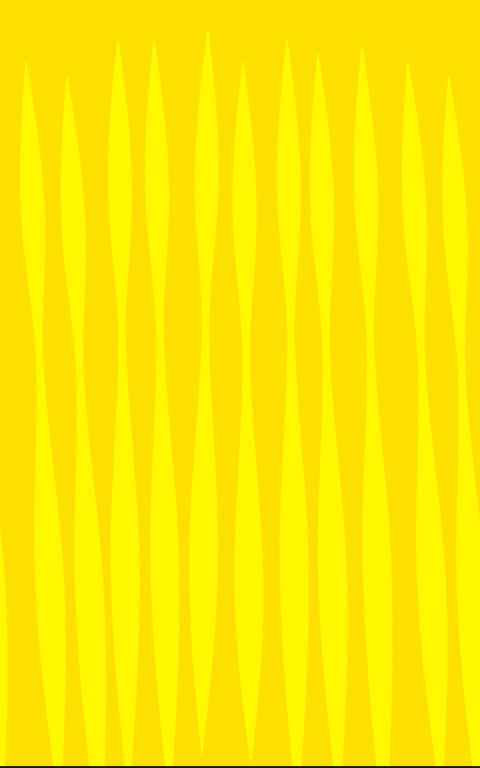
Reproduce this pattern procedurally as a Shadertoy shader.

```glsl
// Leaning yellow strands, each swelling twice around a thin waist, on a golden ground.

const int STRANDS = 11;

// Per strand: sideways jitter, tip depth, lean, length (canvas is 100 x 160 units)
const vec4 STRAND[STRANDS] = vec4[STRANDS](
    vec4(0.42, 12.9, 0.0455, 155.0), vec4(0.13, 16.0, 0.0436, 161.5),
    vec4(1.92, 8.3, 0.0138, 157.3), vec4(0.58, 8.3, 0.0207, 159.0),
    vec4(3.0, 6.5, -0.0083, 150.6), vec4(1.46, 12.9, 0.0114, 145.8),
    vec4(1.79, 8.3, 0.0138, 161.0), vec4(-0.58, 11.3, 0.0281, 157.0),
    vec4(-0.25, 9.8, 0.0292, 166.0), vec4(0.5, 12.9, 0.0455, 154.0),
    vec4(0.2, 16.0, 0.0436, 157.0));

// Half width of a strand at a depth below its tip
float halfWidth(float depth, float len) {
    if (depth < 0.0 || depth > len) return -1.0;
    if (depth < 31.0) return 0.15 + 2.35 * sin(1.5708 * depth / 31.0);
    if (depth < 109.0) {
        float waist = mix(2.5, 0.77, smoothstep(31.0, 62.0, depth));
        return mix(waist, 3.0, smoothstep(60.0, 109.0, depth));
    }
    return 0.15 + 2.85 * cos(1.5708 * (depth - 109.0) / (len - 109.0));
}

void mainImage(out vec4 fragColor, in vec2 fragCoord) {
    vec2 uv = fragCoord / iResolution.xy;
    vec2 p = vec2(uv.x, 1.0 - uv.y) * vec2(100.0, 160.0);
    vec2 pixel = vec2(100.0, 160.0) / iResolution.xy;

    // Strands wrap around the left and right edges
    float cover = 0.0;
    for (int i = 0; i < STRANDS; i++) {
        vec4 s = STRAND[i];
        float depth = p.y - s.y;
        float axis = 5.0 + 8.83 * float(i) + s.x + s.z * depth;
        float offset = mod(p.x - axis + 50.0, 100.0) - 50.0;
        float inside = halfWidth(depth, s.w) - abs(offset);
        cover = max(cover, clamp(inside / pixel.x + 0.5, 0.0, 1.0));
    }
    vec3 color = mix(vec3(0.992, 0.875, 0.0), vec3(1.0, 0.973, 0.0), cover);

    // Thin dark line along the bottom edge
    float line = clamp((p.y - 159.6) / pixel.y + 0.5, 0.0, 1.0);
    color = mix(color, vec3(0.12, 0.11, 0.02), line);

    fragColor = vec4(color, 1.0);
}
```
